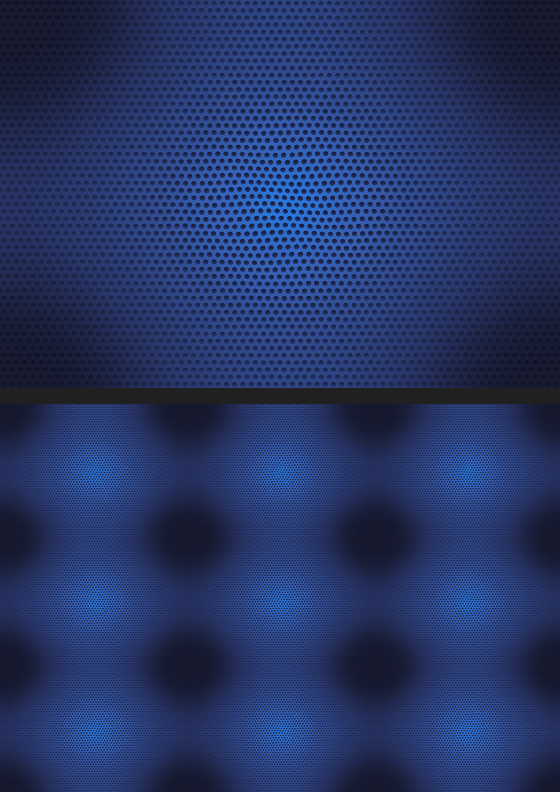
Top: one tile. Bottom: repeated 3 by 3.
Give the GLSL for this pattern, as a WebGL 2 fragment shader.

```glsl
#version 300 es
precision highp float;
// Perforated blue metal sheet: 68 x 54 staggered round holes, each shaded
// from a dark top to a paler base, under a soft central glow.
// The glow, warp and hole hash are all periodic, so the sheet tiles.
uniform vec2 u_resolution;
out vec4 fragColor;

const float PI = 3.14159265;
const vec2 GRID = vec2(68.0, 54.0); // holes across, rows down (even)

float hash(vec2 p) {
  return fract(sin(dot(p, vec2(127.1, 311.7))) * 43758.5453);
}

// Sheet colour from the bright centre (0) to the dark corners (1)
vec3 sheetColor(float r) {
  vec3 c = mix(vec3(0.16, 0.47, 0.86), vec3(0.21, 0.38, 0.71), smoothstep(0.0, 0.34, r));
  c = mix(c, vec3(0.19, 0.29, 0.55), smoothstep(0.28, 0.62, r));
  c = mix(c, vec3(0.16, 0.21, 0.41), smoothstep(0.55, 0.85, r));
  return mix(c, vec3(0.09, 0.10, 0.19), smoothstep(0.78, 1.05, r));
}

void main() {
  vec2 uv = gl_FragCoord.xy / u_resolution;

  // Periodic distance from the glow, just off the middle
  vec2 away = abs(sin(PI * (uv - vec2(0.51, 0.47))));
  float r = length(away * vec2(0.83, 0.64));
  vec3 sheet = sheetColor(r);

  // Rows bend slightly near the centre
  vec2 p = uv * GRID;
  float bend = 1.0 - smoothstep(0.1, 0.6, r);
  p += bend * 0.16 * sin(2.0 * PI * (uv.yx * vec2(4.0, 5.0) + uv * vec2(2.0, 3.0)));

  // Staggered cells, measured in hole spacings
  float row = floor(p.y);
  p.x += 0.5 * mod(row, 2.0);
  vec2 id = mod(vec2(floor(p.x), row), GRID);
  vec2 q = fract(p) - 0.5;
  q.y *= (u_resolution.y / GRID.y) / (u_resolution.x / GRID.x);
  q += 0.04 * (vec2(hash(id), hash(id + 17.3)) - 0.5);

  // Hole and its lit lower lip
  float pixel = GRID.x / u_resolution.x;
  float radius = 0.32 + 0.02 * (hash(id + 41.7) - 0.5);
  float d = length(q * vec2(1.0, 1.05)) - radius;
  float hole = 1.0 - smoothstep(-0.55 * pixel, 0.55 * pixel, d);
  float lip = (1.0 - smoothstep(0.0, 0.11, abs(d))) * smoothstep(0.0, -0.3, q.y);

  // Hole interior pales downwards and fades into the dark border
  float depth = smoothstep(0.25, -0.32, q.y);
  vec3 inside = mix(vec3(0.09, 0.11, 0.24), vec3(0.14, 0.20, 0.40), depth);
  inside = mix(inside, sheet * mix(0.68, 0.92, depth), smoothstep(0.4, 1.0, r));

  vec3 color = sheet * (1.0 + 0.10 * lip);
  color = mix(color, inside, hole);
  fragColor = vec4(color, 1.0);
}
```
